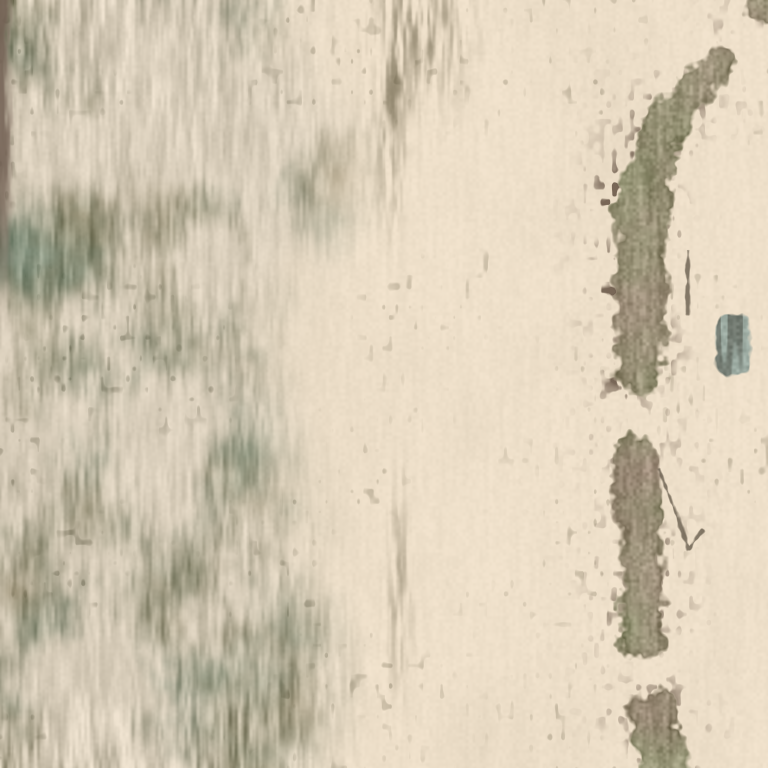
This texture is drawn by a WebGL 1 fragment shader. Its source:

```glsl
precision highp float;
uniform vec2 u_resolution;
// Aged cream plaster with soft grey-green stains on the left and a broken,
// bent brush stroke on the right. Noise sets a pigment density, which darkens
// the cream ground; oriented bars shape the stroke, the twigs and a blue dab.

float hash(vec2 p) {
  vec3 q = fract(p.xyx * 0.1031);
  q += dot(q, q.yzx + 33.33);
  return fract((q.x + q.y) * q.z);
}

float noise(vec2 p) {
  vec2 i = floor(p), f = fract(p);
  f = f * f * (3.0 - 2.0 * f);
  return mix(mix(hash(i), hash(i + vec2(1.0, 0.0)), f.x),
             mix(hash(i + vec2(0.0, 1.0)), hash(i + 1.0), f.x), f.y);
}

float fbm(vec2 p) {
  float sum = 0.0, amp = 0.53;
  for (int i = 0; i < 4; i++) {
    sum += amp * noise(p);
    p = p * 2.1 + 17.3;
    amp *= 0.5;
  }
  return sum;
}

// Soft elliptical stain
float blot(vec2 p, vec2 center, vec2 radius) {
  vec2 q = (p - center) / radius;
  return exp(-dot(q, q));
}

// Signed distance to a rounded bar from a to b with half width w
float bar(vec2 p, vec2 a, vec2 b, float w) {
  float len = length(b - a), r = w * 0.6;
  vec2 dir = (b - a) / len, q = p - 0.5 * (a + b);
  vec2 l = abs(vec2(dot(q, vec2(dir.y, -dir.x)), dot(q, dir))) - vec2(w, 0.5 * len) + r;
  return length(max(l, 0.0)) + min(max(l.x, l.y), 0.0) - r;
}

float smoothMin(float a, float b, float k) {
  float h = clamp(0.5 + 0.5 * (b - a) / k, 0.0, 1.0);
  return mix(b, a, h) - k * h * (1.0 - h);
}

float strokeDistance(vec2 p) {
  float d = bar(p, vec2(0.948, 0.935), vec2(0.86, 0.83), 0.02);
  d = smoothMin(d, bar(p, vec2(0.868, 0.855), vec2(0.836, 0.70), 0.026), 0.02);
  d = smoothMin(d, bar(p, vec2(0.836, 0.77), vec2(0.832, 0.49), 0.031), 0.02);
  d = min(d, bar(p, vec2(0.829, 0.432), vec2(0.838, 0.142), 0.029));
  d = min(d, bar(p, vec2(0.845, 0.095), vec2(0.875, -0.05), 0.031));
  return min(d, bar(p, vec2(0.985, 0.975), vec2(1.03, 1.03), 0.02));
}

void main() {
  vec2 p = gl_FragCoord.xy / u_resolution;
  float streak = 0.6 * noise(p * vec2(150.0, 16.0)) + 0.4 * noise(p * vec2(260.0, 45.0) + 9.0);
  float grain = noise(p * 230.0) - 0.5;
  float wander = fbm(p * 5.0 + 41.0) - 0.5;
  float hue = fbm(p * 9.0 + 73.0) - 0.5;

  // Stains: clouds gathered on a slanted band and a few heavier patches
  float side = 1.0 - smoothstep(0.3, 0.5, p.x + 0.25 * wander);
  float slant = (p.y - 0.65 - 0.3 * p.x) / 0.065;
  float gather = exp(-slant * slant) + blot(p, vec2(0.12, 0.42), vec2(0.06, 0.12))
    + blot(p, vec2(0.34, 0.55), vec2(0.07, 0.08)) + blot(p, vec2(0.06, 0.2), vec2(0.04, 0.06));
  float cloud = fbm(p * vec2(8.5, 7.0) + 5.2) + 0.2 * min(gather, 1.2) + 0.12 * (streak - 0.5);
  float stain = side * smoothstep(0.42, 0.86, cloud);
  float rim = smoothstep(0.72, 1.0, p.y) + 1.0 - smoothstep(0.0, 0.16, p.y);
  float density = side * (0.13 + (0.22 + 0.25 * rim) * (streak - 0.45))
    + 0.6 * stain * (0.7 + 0.6 * streak);

  // Faint streaks and flecks on the open ground
  float worn = blot(p, vec2(0.55, 0.97), vec2(0.05, 0.09)) + blot(p, vec2(0.51, 0.84), vec2(0.018, 0.11))
    + 0.7 * blot(p, vec2(0.52, 0.22), vec2(0.015, 0.11));
  density += 0.65 * worn * smoothstep(0.25, 0.85, streak);
  density += 0.06 * (streak - 0.5) + 0.05 * grain + 0.12 * max(wander, 0.0);
  float fleck = smoothstep(0.78, 0.95, noise(p * vec2(120.0, 75.0) + 3.0));
  density += 0.3 * fleck * smoothstep(0.5, 0.75, fbm(p * 8.0 + 29.0));

  vec3 color = vec3(0.935, 0.878, 0.792) - max(density, -0.03) * vec3(0.49, 0.47, 0.48);
  color += stain * (vec3(-0.035, 0.015, 0.015) + hue * vec3(-0.15, 0.0, 0.05));
  color += side * (1.0 - stain) * vec3(-0.01, 0.0, 0.012);

  // Worn dark strip on the upper left edge
  float strip = (1.0 - smoothstep(0.004, 0.022, p.x + 0.02 * (streak - 0.5))) * smoothstep(0.55, 0.8, p.y);
  color = mix(color, vec3(0.43, 0.36, 0.31), 0.85 * strip);

  // Brush stroke: ragged rim, lengthwise bristle marks, green to purple drift
  float ragged = 0.016 * (noise(p * 55.0) - 0.5) + 0.010 * (noise(p * 150.0) - 0.5);
  float d = strokeDistance(p) + ragged;
  float body = 1.0 - smoothstep(-0.004, 0.004, d);
  float outline = smoothstep(-0.012, -0.001, d) * noise(p * 45.0 + 8.0);
  float tone = 0.72 + 0.45 * (streak - 0.5) + 0.3 * outline + 0.25 * grain;
  vec3 paint = vec3(0.93, 0.88, 0.79) - tone * vec3(0.49, 0.47, 0.48);
  paint += (hue + 0.15 * sin(p.y * 22.0)) * vec3(0.06, -0.07, 0.03);
  color = mix(color, paint, 0.95 * body);

  // Dark crumbs shed beside the stroke, densest on its upper left
  float near = exp(-max(d, 0.0) * 38.0) * (1.0 - body);
  float shed = near * (0.5 + blot(p, vec2(0.785, 0.66), vec2(0.04, 0.17)));
  float crumbs = smoothstep(0.62, 0.85, noise(p * vec2(130.0, 95.0) + 60.0)) * smoothstep(0.35, 0.6, fbm(p * 14.0));
  color = mix(color, vec3(0.42, 0.35, 0.29), min(1.3 * shed * crumbs, 0.9));

  // Thin twigs
  float twig = min(bar(p, vec2(0.858, 0.39), vec2(0.897, 0.285), 0.0015),
                   bar(p, vec2(0.897, 0.285), vec2(0.915, 0.31), 0.0015));
  twig = min(twig, bar(p, vec2(0.896, 0.675), vec2(0.895, 0.59), 0.002)) + 0.25 * ragged;
  color = mix(color, vec3(0.37, 0.33, 0.27), 0.75 * (1.0 - smoothstep(-0.001, 0.002, twig)));

  // Small blue dab with dark upright lines
  float dab = bar(p, vec2(0.953, 0.589), vec2(0.955, 0.511), 0.021) + 0.4 * ragged;
  float lines = smoothstep(0.5, 0.8, noise(vec2(p.x * 140.0, p.y * 12.0)));
  vec3 blue = mix(vec3(0.58, 0.65, 0.62), vec3(0.33, 0.36, 0.33), 0.75 * lines);
  color = mix(color, blue + 0.12 * grain, 0.9 * (1.0 - smoothstep(-0.002, 0.003, dab)));

  gl_FragColor = vec4(clamp(color, 0.0, 1.0), 1.0);
}
```
